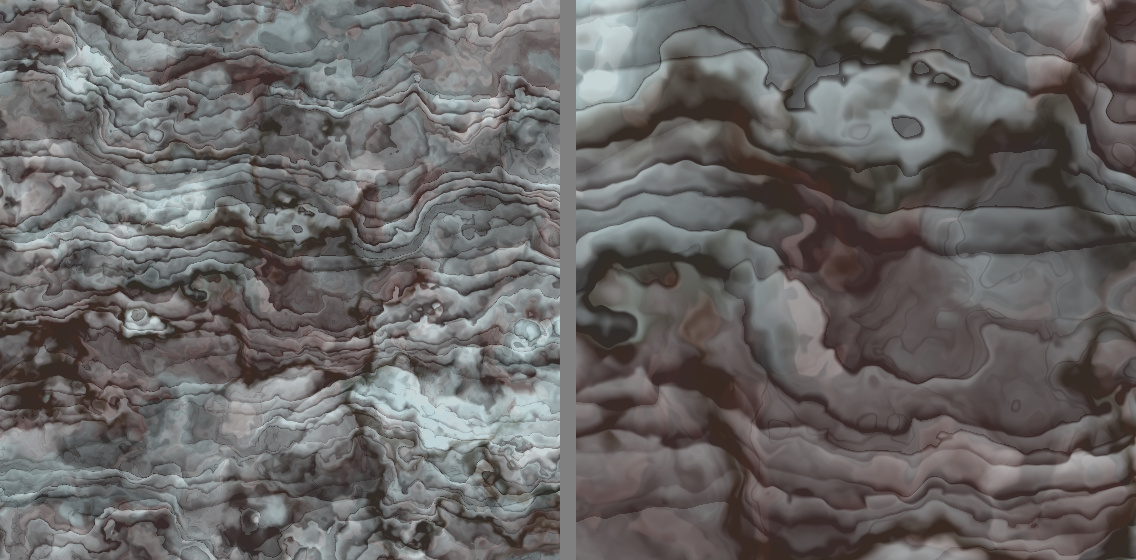
Left: the whole. Right: its middle third, enlarged.
This texture is drawn by a WebGL 1 fragment shader. Its source:

```glsl
precision highp float;
// Weathered slate wall: domed boulders from cellular noise, crossed by thin,
// wavy ledges with pale rims and dark undercuts, then mottled and cracked.
// One tone value is gathered from all parts and mapped to a grey ramp.
uniform vec2 u_resolution;

vec2 hash2(vec2 p) {
  vec3 q = fract(p.xyx * vec3(0.1031, 0.1030, 0.0973));
  q += dot(q, q.yzx + 33.33);
  return fract((q.xx + q.yz) * q.zy);
}

// x: distance to nearest point, y: gap to the second, z: blended random tone
vec3 cells(vec2 p) {
  vec2 base = floor(p);
  vec2 local = fract(p);
  float nearest = 9.0, second = 9.0, sum = 0.0, total = 0.0;
  for (int j = -1; j <= 1; j++) {
    for (int i = -1; i <= 1; i++) {
      vec2 cell = vec2(float(i), float(j));
      vec2 r = hash2(base + cell);
      vec2 away = cell + 0.12 + 0.76 * r - local;
      float d = dot(away, away);
      float weight = exp(-7.0 * d);
      sum += weight * fract(r.x * 17.0 + r.y * 29.0);
      total += weight;
      second = min(second, max(nearest, d));
      nearest = min(nearest, d);
    }
  }
  return vec3(sqrt(nearest), sqrt(second) - sqrt(nearest), sum / total);
}

// Layered cellular tone, centred on zero
float clouds(vec2 p) {
  float sum = 0.0, amplitude = 0.53;
  for (int i = 0; i < 4; i++) {
    sum += amplitude * (cells(p).z - 0.5);
    p = mat2(0.96, 0.28, -0.28, 0.96) * p * 2.1 + 11.3;
    amplitude *= 0.52;
  }
  return sum;
}

// Light and shade of stacked ledges; each fades in and out along its length
float ledges(vec2 p, float count, float bend) {
  float height = p.y * count + 0.4 * sin(p.y * count * 1.4 + 3.0 * p.x) + bend;
  float layer = floor(height);
  float f = height - layer;
  float presence = cells(vec2(p.x * 4.0 + layer * 0.37, layer * 1.7 + count)).z;
  float strength = smoothstep(0.2, 0.75, presence);
  float rim = smoothstep(0.35, 0.9, f) * (1.0 - smoothstep(0.9, 1.0, f));
  float undercut = 1.0 - smoothstep(0.0, 0.32, f) + smoothstep(0.92, 1.0, f);
  return strength * (0.22 * rim - 0.34 * undercut) + 0.12 * (presence - 0.5);
}

void main() {
  vec2 p = gl_FragCoord.xy / u_resolution.y;
  vec2 rough = vec2(clouds(p * 9.0 + 3.0), clouds(p * 9.0 + 40.0));

  // Boulders: bright domes parted by broken, shadowed creases
  vec3 boulder = cells(p * vec2(4.4, 5.3) + 1.1 * rough + 7.0);
  float dome = 1.0 - smoothstep(0.1, 0.75, boulder.x);
  float depth = smoothstep(0.2, 0.7, cells(p * 5.0 + 61.0).z);
  float crease = depth * (1.0 - smoothstep(0.0, 0.2, boulder.y));

  // Strata: fine ledges over a sparser, bolder set
  float sway = cells(p * vec2(4.0, 3.0) + 20.0).z + 0.4 * dome;
  float strata = ledges(p, 31.0, 2.4 * sway + 2.6 * rough.y);
  strata += 0.7 * ledges(p + 0.31, 17.0, 1.7 * sway + 2.0 * rough.x);

  // Mineral patches, mottling, pale flecks and hairline cracks
  float mineral = cells(p * vec2(5.0, 12.0) + 2.5 * rough + 90.0).z - 0.5;
  float mottle = clouds(p * vec2(15.0, 19.0) + 3.0 * rough + 130.0);
  float fleck = smoothstep(0.66, 0.85, cells(p * 34.0 + 7.0 * rough + 170.0).z);
  float gap = cells(p * vec2(11.0, 15.0) + 4.0 * rough + 210.0).y;
  float crack = (1.0 - smoothstep(0.0, 0.07, gap)) * smoothstep(-0.1, 0.2, rough.x);

  float tone = 0.43 + 0.3 * (dome - 0.4) * (0.4 + boulder.z) + 0.3 * (boulder.z - 0.5);
  tone += strata + 0.3 * mineral + 0.65 * mottle + 0.09 * fleck;
  tone -= 0.3 * crease + 0.14 * crack;
  tone = clamp(tone, 0.0, 1.05);

  // Warm dark slate to cool pale stone, with teal and mauve drift
  vec3 color = mix(vec3(0.20, 0.17, 0.17), vec3(0.74, 0.79, 0.80), tone);
  color += vec3(-0.05, 0.015, 0.02) * (mineral + 0.3 * rough.x);
  color += vec3(0.03, 0.005, 0.0) * fleck;
  color -= vec3(0.0, 0.0, 0.025) * crease;
  gl_FragColor = vec4(color, 1.0);
}
```
